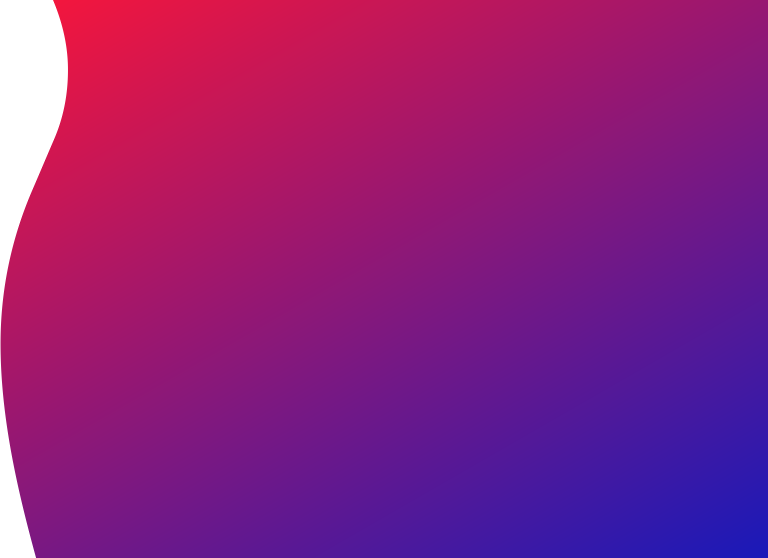
A WebGL 1 fragment shader for this background:

```glsl
precision highp float;
uniform vec2 u_resolution;

// Cubic between two knots, each given as (y, x, slope).
float hermite(vec3 a, vec3 b, float y) {
  float span = b.x - a.x;
  float t = clamp((y - a.x) / span, 0.0, 1.0);
  float s = 1.0 - t;
  return s * s * ((1.0 + 2.0 * t) * a.y + t * span * a.z)
       + t * t * ((1.0 + 2.0 * s) * b.y - s * span * b.z);
}

// Left border of the coloured area, with y measured down from the top.
float waveEdge(float y) {
  vec3 top = vec3(0.0, 0.069, 0.306);
  vec3 crest = vec3(0.125, 0.0885, 0.0);
  vec3 slopeStart = vec3(0.25, 0.0703, -0.314);
  vec3 slopeEnd = vec3(0.34, 0.0423, -0.314);
  vec3 trough = vec3(0.616, 0.0007, 0.0);
  vec3 bottom = vec3(1.0, 0.047, 0.2);
  if (y < crest.x) return hermite(top, crest, y);
  if (y < slopeStart.x) return hermite(crest, slopeStart, y);
  if (y < slopeEnd.x) return hermite(slopeStart, slopeEnd, y);
  if (y < trough.x) return hermite(slopeEnd, trough, y);
  return hermite(trough, bottom, y);
}

void main() {
  vec2 p = gl_FragCoord.xy / u_resolution;
  p.y = 1.0 - p.y;

  // Diagonal gradient from the top left to the bottom right.
  vec3 red = vec3(0.98, 0.085, 0.225);
  vec3 blue = vec3(0.10, 0.10, 0.725);
  vec3 gradient = mix(red, blue, dot(p, vec2(0.442, 0.558)));

  // White margin with a smooth edge one pixel wide.
  float inside = clamp((p.x - waveEdge(p.y)) * u_resolution.x + 0.5, 0.0, 1.0);
  gl_FragColor = vec4(mix(vec3(1.0), gradient, inside), 1.0);
}
```
